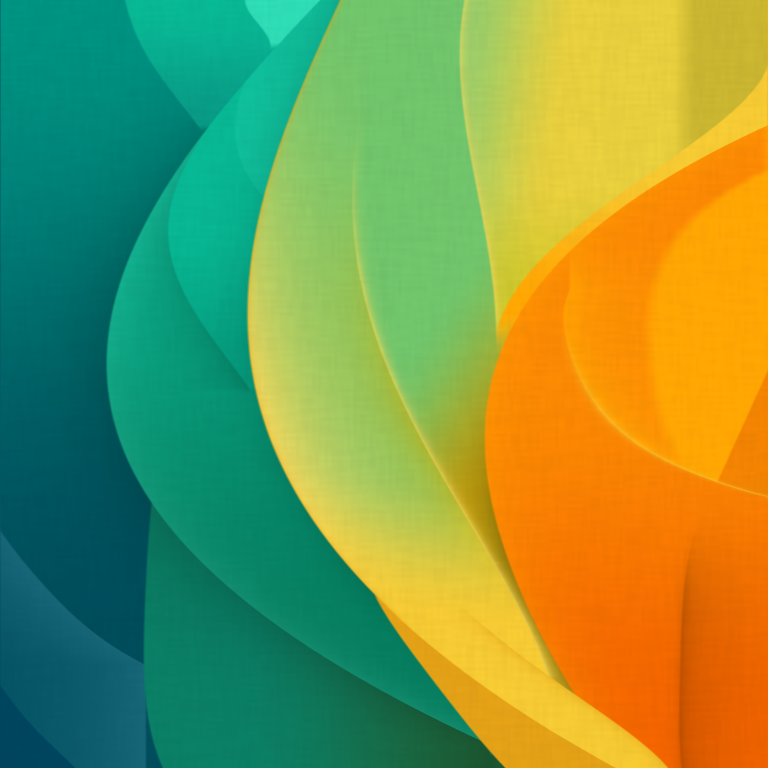
Write a three.js fragment shader that draws this background.

```glsl
#define EDGE .0022
#define GRAIN .025
#define LEAF vec3(.44, .77, .42)
#define CREAM vec3(.95, .84, .36)
#define YELLOW vec3(.96, .79, .2)
#define OLIVE vec3(.76, .62, .05)
#define GOLD vec3(.89, .63, .09)
#define ORANGE vec3(.98, .53, .01)
#define EMBER vec3(.95, .39, 0)
#define AMBER vec3(1, .65, .01)
#define TEAL vec3(.03, .72, .58)
#define PINE vec3(.02, .49, .37)

varying vec2 vUv;

// Distance right of a quartic through five x positions, evenly spaced from lo to hi
float sweep(float lo, float hi, float a, float b, float c, float d, float e) {
  float t = 4. * clamp((vUv.y - lo) / (hi - lo), 0., 1.);
  float d2 = c - 2. * b + a;
  float d3 = d - 3. * (c - b) - a;
  float d4 = e - 4. * (d + b) + 6. * c + a;
  return vUv.x - a - t * (b - a + (t - 1.) / 2. * (d2 + (t - 2.) / 3. * (d3 + (t - 3.) / 4. * d4)));
}

float side(float d) { return smoothstep(-EDGE, EDGE, d); }
float glow(float d, float width) { return exp(-abs(d) / width); }
float above(float level) { return smoothstep(-.006, .006, vUv.y - level); }

float hash(vec2 p) { return fract(sin(dot(p, vec2(127.1, 311.7))) * 43758.5453); }

float noise(vec2 p) {
  vec2 i = floor(p), f = smoothstep(0., 1., fract(p)), k = vec2(1, 0);
  return mix(mix(hash(i), hash(i + k), f.x), mix(hash(i + k.yx), hash(i + 1.), f.x), f.y);
}

void main() {
  float x = vUv.x, y = vUv.y;

  // Main petal edges
  float teal = sweep(.03, 1., .638, .258, .139, .217, .417);
  float leaf = sweep(0., 1., .801, .465, .331, .345, .443);
  float ridge = sweep(.12, 1., .714, .599, .49, .46, .501);
  float panel = sweep(.57, 1., .646, .635, .615, .6, .605);
  float flame = sweep(.0885, .837, .753, .66, .633, .72, 1.);

  // Deep backdrop with blue lower petals
  vec3 col = mix(vec3(0, .3, .36), vec3(0, .58, .51), smoothstep(.15, 1.05, y));
  col *= 1. - .16 * glow(teal, .06);
  float blue = -sweep(.134, .31, .19, .12, .072, .033, 0.);
  col = mix(col, vec3(0, .31, .38) + .09 * glow(blue, .12), side(blue));
  float deep = -sweep(0., .108, .098, .07, .043, .02, 0.);
  col = mix(col, vec3(0, .27, .37), side(deep));

  // Upper teal petal and bright wedge
  float upper = sweep(.833, 1., .26, .228, .198, .176, .163);
  col = mix(col, mix(vec3(.03, .6, .52), TEAL, smoothstep(.83, 1., y)), side(upper) * above(.833));
  float wedge = x - mix(.352, .319, smoothstep(.94, 1., y));
  col = mix(col, vec3(.18, .86, .71), side(wedge) * above(.94));

  // Lower green petal
  float lower = sweep(0., .349, .212, .19, .1875, .191, .198);
  vec3 moss = mix(vec3(.04, .5, .4), vec3(.12, .39, .22), smoothstep(.3, .65, x));
  moss *= 1. - .16 * glow(teal, .08);
  col = mix(col, moss, side(lower) * (1. - above(.349)));

  // Teal petal with two nested folds
  float foldA = sweep(.492, .896, .326, .254, .219, .247, .3125);
  float foldB = sweep(.746, .987, .341, .309, .31, .336, .378);
  vec3 sea = mix(PINE, TEAL, smoothstep(.1, .95, y)) + .05 * glow(teal, .04);
  sea *= 1. - .12 * glow(foldA, .04) * above(.492);
  vec3 foldTint = mix(vec3(.02, .62, .5), TEAL, smoothstep(.5, .72, y));
  sea = mix(sea, foldTint, side(foldA) * above(.492) * smoothstep(.94, .86, y));
  sea = mix(sea, TEAL + .03, side(foldB) * above(.746));
  col = mix(col, sea * (1. - .1 * glow(leaf, .03)), side(teal) * above(.02));

  // Gold underside below the leaf petal
  float under = sweep(0., .225, .658, .609, .565, .523, .488);
  col = mix(col, GOLD, side(under) * (1. - above(.225)));

  // Leaf petal, cream along its outer edge
  float cream = exp(-max(leaf, 0.) / mix(.15, .05, y)) * smoothstep(1., .45, y);
  vec3 petal = mix(LEAF, CREAM, cream);
  petal = mix(petal, vec3(.72, .7, .13), .8 * glow(ridge, .04) * smoothstep(.85, .4, y));
  petal = mix(petal, YELLOW, smoothstep(.4, .18, y));
  petal = mix(petal, GOLD, .65 * glow(leaf, .003));
  col = mix(col, petal, side(leaf));

  // Inner leaf petal, warming toward the flame
  vec3 inner = mix(LEAF, OLIVE, smoothstep(.62, .28, y - 1.5 * (x - .58)));
  inner = mix(inner, YELLOW, .4 * smoothstep(.28, .15, y));
  inner *= 1. - .25 * glow(flame, .025) * smoothstep(.55, .25, y);
  inner = mix(inner, CREAM, .8 * glow(ridge, .006) * smoothstep(.9, .6, y));
  col = mix(col, inner, side(ridge) * side(leaf));

  // Pale yellow panel
  vec3 pale = mix(vec3(.58, .8, .42), vec3(.91, .81, .24), smoothstep(.6, .76, x + .15 * (1. - y)));
  pale = mix(pale, vec3(.79, .71, .19), smoothstep(.87, .91, x));
  pale = mix(pale, vec3(.76, .76, .12), .7 * smoothstep(.78, .58, y));
  pale = mix(pale, CREAM, .7 * glow(panel, .006));
  col = mix(col, pale, side(panel) * smoothstep(.54, .59, y));

  // Flame petal with its yellow rim and a crease at the foot
  float rim = sweep(.57, .915, .647, .699, .801, .922, 1.);
  col = mix(col, mix(AMBER, YELLOW, smoothstep(.6, .8, y)), side(rim) * smoothstep(.53, .6, y));
  vec3 fire = mix(EMBER, ORANGE, smoothstep(.05, .5, y));
  fire = mix(fire, AMBER, .3 * glow(flame, .035));
  float crease = sweep(0., .323, .888, .885, .887, .892, .911);
  float dent = .14 * side(crease) * glow(crease, .06) + .1 * glow(crease, .006);
  fire *= 1. - dent * smoothstep(.34, .2, y);

  // Amber bowl at the heart
  float bowl = sweep(.353, .622, 1., .833, .767, .738, .742);
  float core = sweep(.388, .779, .892, .853, .846, .875, 1.);
  float tongue = x - mix(.9375, 1., (y - .38) / .138);
  float inBowl = side(bowl) * above(.353);
  vec3 heart = mix(ORANGE, AMBER, .2 + .6 * glow(bowl, .035));
  fire = mix(fire, heart, inBowl * smoothstep(.72, .6, y));
  fire = mix(fire, AMBER, inBowl * smoothstep(-.012, .012, core));
  fire = mix(fire, ORANGE * .97, side(tongue) * inBowl);
  fire = mix(fire, YELLOW, .6 * glow(bowl, .005) * above(.353) * smoothstep(.6, .45, y));
  col = mix(col, fire, side(flame) * side(leaf));

  // Bright lip crossing the foot of the flame
  float lip = -sweep(0., .219, .87, .807, .729, .655, .592);
  vec3 lipTint = mix(YELLOW, GOLD, .5 * glow(lip, .012));
  col = mix(col, lipTint, side(lip) * side(leaf) * smoothstep(.219, .17, y));

  // Woven grain
  float weave = noise(vUv * vec2(240, 40)) + noise(vUv * vec2(40, 240)) - 1.;
  gl_FragColor = vec4(clamp(col * (1. + GRAIN * weave), 0., 1.), 1);
}
```
